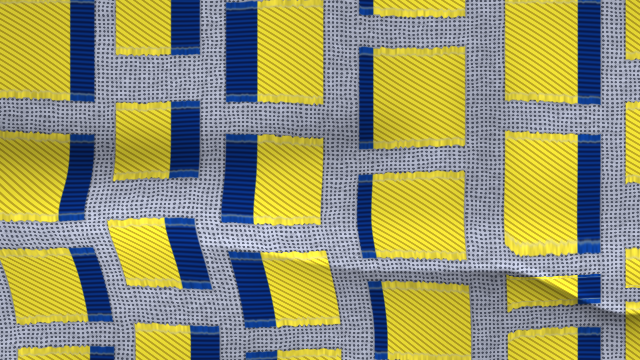
Write a WebGL 2 fragment shader that draws this pattern.

```glsl
#version 300 es
precision highp float;
// Creased grey mesh cloth with staggered columns of frayed yellow and blue woven patches.

uniform vec2 u_resolution;
out vec4 fragColor;

const float TAU = 6.2831853;
const int COLUMNS = 6;
// Per column: left edge, colour seam, right edge, row phase (the narrow side is blue).
const vec4 COLUMN[COLUMNS] = vec4[](
  vec4(-0.005, 0.195, 0.262, 0.35), vec4(0.322, 0.475, 0.555, 0.05),
  vec4(0.628, 0.715, 0.898, 0.38),  vec4(0.998, 1.037, 1.292, 0.71),
  vec4(1.403, 1.605, 1.668, 0.36),  vec4(1.738, 1.950, 2.010, 0.06));
const float PATCH_HEIGHT[COLUMNS] = float[](0.74, 0.64, 0.74, 0.78, 0.76, 0.68);

const float ROW_RATE = 2.4;       // rows per canvas height at the top
const float ROW_SQUEEZE = 0.7;    // extra crowding towards the bottom
const vec2 MESH_PITCH = vec2(0.0125, 0.0112);
const float TWILL_PITCH = 0.0165;
const float TWILL_SLOPE = 0.65;
const float RIB_PITCH = 0.0125;
const float FRINGE = 0.019;       // height of the frayed ends
const float FRAY = 0.007;

const vec3 YELLOW = vec3(0.94, 0.88, 0.21);
const vec3 YELLOW_DARK = vec3(0.67, 0.58, 0.13);
const vec3 YELLOW_FRINGE = vec3(0.93, 0.86, 0.25);
const vec3 BLUE = vec3(0.04, 0.20, 0.52);
const vec3 BLUE_DARK = vec3(0.03, 0.10, 0.30);
const vec3 BLUE_FRINGE = vec3(0.05, 0.24, 0.58);
const vec3 THREAD = vec3(0.67, 0.69, 0.76);
const vec3 MESH_GAP = vec3(0.31, 0.33, 0.39);
const vec3 PALE_THREAD = vec3(0.78, 0.76, 0.56);

float hash(vec2 p) {
  return fract(sin(dot(p, vec2(127.1, 311.7))) * 43758.5453);
}

float noise(vec2 p) {
  vec2 i = floor(p), f = fract(p);
  f = f * f * (3.0 - 2.0 * f);
  return mix(mix(hash(i), hash(i + vec2(1, 0)), f.x),
             mix(hash(i + vec2(0, 1)), hash(i + vec2(1, 1)), f.x), f.y);
}

float bump(float d, float width) { return exp(-d * d / (width * width)); }

float wave(float t) { return 0.5 + 0.5 * sin(TAU * t); }

// Cloth coordinates, y down, pulled sideways by the creases.
vec2 drape(vec2 p) {
  float pull = -0.045 * bump(p.y - 0.6, 0.1) * exp(-2.0 * max(p.x, 0.0));
  float drift = 0.055 * smoothstep(0.6, 0.95, p.y) * (1.0 - smoothstep(0.8, 1.6, p.x));
  return p + vec2(-pull - drift, 0.006 * sin(9.0 * p.x + 6.0 * p.y));
}

// Row number down the cloth, crushed beneath the fold at the right.
float rowCoord(vec2 p) {
  float fold = smoothstep(1.3, 1.45, p.x);
  float crush = 0.52 * smoothstep(0.745, 0.845, p.y) - 0.32 * smoothstep(0.5, 0.745, p.y);
  return ROW_RATE * p.y + ROW_SQUEEZE * p.y * p.y + fold * crush;
}

// Soft hollows and one sharp ridge with a cast shadow.
float foldLight(vec2 p) {
  float light = 0.99 + 0.14 * (noise(p * vec2(3.0, 5.0)) - 0.5);
  light -= 0.22 * bump(p.y - 0.40 - 0.03 * sin(4.0 * p.x), 0.07) * (1.0 - smoothstep(0.9, 1.3, p.x));
  light += 0.13 * bump(p.y - 0.60 - 0.06 * p.x, 0.08);
  light -= 0.15 * bump(p.x - 1.35, 0.09) * bump(p.y - 0.35, 0.25);
  float ridge = 0.68 + 0.07 * smoothstep(0.55, 1.05, p.x) + 0.12 * smoothstep(1.4, 1.75, p.x);
  float below = p.y - ridge;
  float strength = smoothstep(0.4, 0.8, p.x) * (0.25 + 0.25 * smoothstep(1.2, 1.5, p.x));
  light -= strength * smoothstep(-0.003, 0.008, below) * exp(-max(below, 0.0) / 0.06);
  return light + 0.4 * strength * bump(below + 0.012, 0.014);
}

void main() {
  float px = 1.0 / u_resolution.y;
  vec2 p = gl_FragCoord.xy * px;
  p.y = 1.0 - p.y;
  vec2 q = drape(p);
  float row = rowCoord(q);
  float rowSlope = ROW_RATE + 2.0 * ROW_SQUEEZE * q.y;

  // Open mesh with slightly wandering threads
  vec2 m = q / MESH_PITCH + 0.5 * vec2(noise(q * 35.0), noise(q * 35.0 + 9.0));
  float gap = smoothstep(0.1, 0.7, wave(m.x) * wave(m.y));
  vec3 color = mix(THREAD, MESH_GAP, gap) * (0.92 + 0.16 * noise(q * vec2(60.0, 160.0)));

  // Twill and ribbed weaves
  float twill = smoothstep(0.45, 0.95, wave((q.y - TWILL_SLOPE * q.x) / TWILL_PITCH));
  vec3 yellowWeave = mix(YELLOW, YELLOW_DARK, 0.8 * twill);
  vec3 blueWeave = mix(BLUE, BLUE_DARK, wave(q.y / RIB_PITCH));
  float fray = FRAY * (noise(vec2(q.x * 150.0, floor(row * 2.0))) - 0.5);

  // Patches
  for (int i = 0; i < COLUMNS; i++) {
    vec4 c = COLUMN[i];
    float k = row - c.w;
    float cell = floor(k + 0.5);
    float middle = 0.5 * (c.x + c.z);
    float dx = abs(q.x - middle) - 0.5 * (c.z - c.x);
    float dy = (abs(k - cell) - 0.5 * PATCH_HEIGHT[i]) / rowSlope;
    float toRight = smoothstep(-px, px, q.x - c.y);
    float blue = c.y > middle ? toRight : 1.0 - toRight;
    dy += fray * (1.0 - 0.6 * blue);
    float cover = 1.0 - smoothstep(-px, px, max(dx, dy));

    float fringe = smoothstep(-FRINGE - px, -FRINGE + px, dy);
    float strand = 0.84 + 0.24 * noise(vec2(q.x * 190.0, q.y * 30.0));
    vec3 body = mix(yellowWeave, blueWeave, blue);
    vec3 ends = mix(YELLOW_FRINGE, BLUE_FRINGE, blue) * strand;
    vec3 cloth = mix(body, ends, fringe);
    cloth = mix(cloth, PALE_THREAD, bump(dy + FRINGE, 0.0035) * mix(0.55, 0.35, blue));
    cloth *= 0.95 + 0.1 * hash(vec2(float(i), cell));

    // Thin shadow around each patch
    color *= 1.0 - 0.2 * (1.0 - smoothstep(0.0, 0.009, max(dx, dy)));
    color = mix(color, cloth, cover);
  }

  fragColor = vec4(clamp(color * foldLight(p), 0.0, 1.0), 1.0);
}
```
